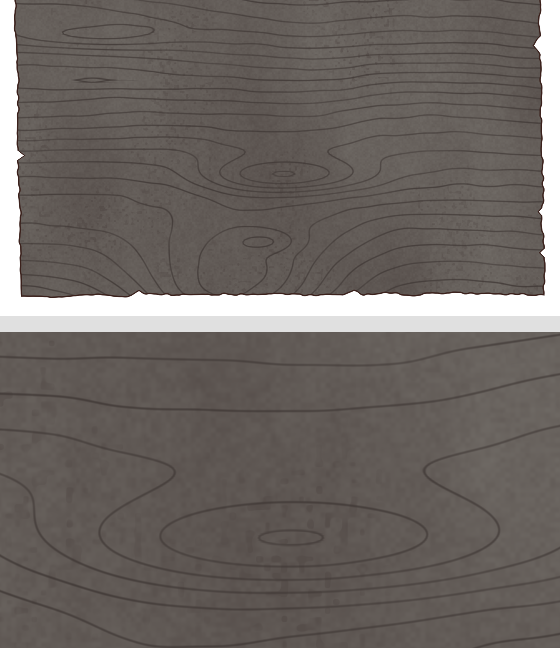
Top, the full canvas; bottom, a detail of the centre.
Give the GLSL for this texture, as a Shadertoy shader.

```glsl
float hash(vec2 p) {
    vec3 q = fract(vec3(p.xyx) * 0.1031);
    q += dot(q, q.yzx + 33.33);
    return fract((q.x + q.y) * q.z);
}

float noise(vec2 p) {
    vec2 cell = floor(p), f = fract(p);
    f = f * f * f * (f * (f * 6.0 - 15.0) + 10.0);
    float low = mix(hash(cell), hash(cell + vec2(1, 0)), f.x);
    float high = mix(hash(cell + vec2(0, 1)), hash(cell + vec2(1, 1)), f.x);
    return mix(low, high, f.y);
}

float fbm(vec2 p) {
    float sum = 0.0, amplitude = 0.5;
    for (int i = 0; i < 5; i++) {
        sum += amplitude * noise(p);
        p = mat2(1.6, 1.2, -1.2, 1.6) * p + 7.3;
        amplitude *= 0.5;
    }
    return sum / 0.97;
}

float blob(vec2 p, vec2 center, vec2 size) {
    vec2 q = (p - center) / size;
    return exp(-dot(q, q));
}

// Knot: flattens the rising grain field and adds a closed hill
float knot(vec2 p, vec2 center, vec2 size, float height) {
    return (height - 18.0 * (p.y - center.y)) * blob(p, center, size);
}

// Height field whose whole-number contours are the grain lines
float grainField(vec2 p) {
    float field = 20.0 * p.y;
    field += 6.5 * blob(p, vec2(0.72, 0.06), vec2(0.32, 0.2));
    field += 2.4 * smoothstep(0.15, 1.0, p.x) * smoothstep(0.6, 0.95, p.y);
    field += knot(p, vec2(0.90, 0.45), vec2(0.27, 0.055), 3.5);
    field += knot(p, vec2(0.27, 0.895), vec2(0.28, 0.045), 2.2);
    field += knot(p, vec2(0.32, 0.745), vec2(0.24, 0.025), 0.9);
    field += 1.6 * blob(p, vec2(0.84, 0.235), vec2(0.11, 0.035));
    field += 1.5 * noise(p * vec2(2.2, 4.5) + 3.0);
    return field + 0.22 * noise(p * vec2(11.0, 14.0));
}

float notch(float along, float center, float width, float depth) {
    return depth * max(0.0, 1.0 - abs(along - center) / width);
}

float ragged(float along, float seed) {
    float coarse = noise(vec2(along * 13.0, seed)) - 0.5;
    float fine = noise(vec2(along * 55.0, seed + 9.0)) - 0.5;
    return 0.008 * coarse + 0.006 * fine;
}

// Distance inward from the torn left, right and bottom edges
float boardDistance(vec2 p) {
    float left = mix(0.064, 0.047, p.y) + ragged(p.y, 2.0)
        + notch(p.y, 0.508, 0.016, 0.020);
    float right = mix(1.722, 1.709, p.y) + ragged(p.y, 15.0)
        - notch(p.y, 0.856, 0.030, 0.022)
        - notch(p.y, 0.330, 0.012, 0.010)
        - notch(p.y, 0.200, 0.014, 0.013);
    float bottom = mix(0.059, 0.068, smoothstep(0.0, 0.8, p.x)) + ragged(p.x, 28.0)
        + notch(p.x, 0.44, 0.025, 0.012)
        + notch(p.x, 1.12, 0.035, 0.013);
    return min(min(p.x - left, right - p.x), p.y - bottom);
}

// Stained, speckled surface
vec3 woodColor(vec2 p) {
    const vec3 darkWood = vec3(0.338, 0.306, 0.292);
    const vec3 lightWood = vec3(0.435, 0.415, 0.395);
    float tone = 0.52 + 0.75 * (fbm(p * vec2(4.0, 2.5)) - 0.5);
    tone += 0.35 * (fbm(p * vec2(9.0, 1.8) + 20.0) - 0.5);
    tone -= 0.30 * blob(p, vec2(0.85, 0.42), vec2(0.26, 0.42));
    tone += 0.22 * blob(p, vec2(1.32, 0.75), vec2(0.28, 0.40));
    tone += 0.24 * (noise(p * 190.0) - 0.5) + 0.16 * (noise(p * 85.0) - 0.5);

    float patches = smoothstep(0.48, 0.68, fbm(p * 3.5 + 41.0));
    patches += 0.6 * blob(p, vec2(1.2, 0.85), vec2(0.35, 0.25));
    float specks = smoothstep(0.70, 0.86, noise(p * 110.0 + 5.0));
    tone -= 0.28 * specks * patches;
    return mix(darkWood, lightWood, clamp(tone, 0.0, 1.0));
}

void mainImage(out vec4 fragColor, in vec2 fragCoord) {
    const vec3 paper = vec3(1.0);
    const vec3 outlineColor = vec3(0.23, 0.13, 0.11);
    const vec3 grainColor = vec3(0.235, 0.205, 0.195);
    vec2 p = fragCoord / iResolution.y;
    float pixel = 1.0 / iResolution.y;

    // Thin grain lines of even width
    float field = grainField(p);
    float slope = length(vec2(dFdx(field), dFdy(field))) / pixel;
    float lineDistance = abs(fract(field + 0.5) - 0.5) / max(slope, 5.0);
    float grain = 1.0 - smoothstep(0.0, 0.0012 + pixel, lineDistance);
    grain *= 0.45 + 0.3 * noise(p * vec2(6.0, 20.0));
    vec3 color = mix(woodColor(p), grainColor, grain);

    // Dark rim and surrounding paper
    float edge = boardDistance(p);
    float rim = 1.0 - smoothstep(0.0045 - 0.5 * pixel, 0.0045 + 0.5 * pixel, edge);
    color = mix(color, outlineColor, rim);
    color = mix(paper, color, smoothstep(-0.5 * pixel, 0.5 * pixel, edge));
    fragColor = vec4(color, 1.0);
}
```
